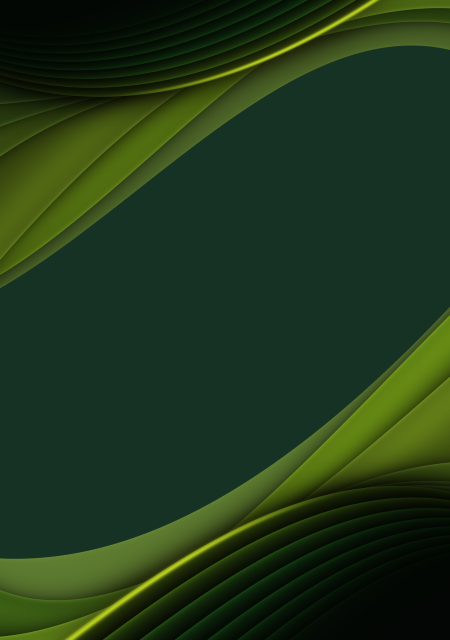
Reproduce this background procedurally as a Shadertoy shader.

```glsl
// Flowing green leaf folds sweeping across two opposite corners of a dark green field.
#define FIELD vec3(0.083, 0.195, 0.140)
#define GLOW vec3(0.78, 0.86, 0.13)
#define DEEP vec3(0.012, 0.025, 0.015)
#define SPAN 768.0
#define LEAVES 8
#define DARK_FOLDS 8
#define SHADOW_WIDTH 11.0
#define RIM_WIDTH 2.2

// Edge depths at four evenly spaced stations, listed from outer to inner leaf.
const vec4 topLeaves[LEAVES] = vec4[](
    vec4(346, 216, 92, 60), vec4(330, 188, 45, 0),
    vec4(312, 136, 30, 0), vec4(188, 105, 50, -60),
    vec4(152, 100, 45, -60), vec4(125, 100, 45, -60),
    vec4(90, 100, 50, 28), vec4(80, 95, 42, 10));
const vec4 bottomLeaves[LEAVES] = vec4[](
    vec4(400, 235, 130, 98), vec4(390, 208, 60, 0),
    vec4(316, 165, 50, 0), vec4(213, 160, 66, -20),
    vec4(190, 160, 66, -60), vec4(184, 158, 66, -60),
    vec4(150, 150, 72, 60), vec4(140, 140, 62, 4));
const vec3 leafTints[LEAVES] = vec3[](
    vec3(.31, .41, .16), vec3(.31, .42, .06),
    vec3(.29, .37, .07), vec3(.21, .29, .06),
    vec3(.16, .24, .06), vec3(.12, .19, .06),
    vec3(.18, .29, .06), vec3(.28, .39, .07));

// Cubic through four stations at u = 0, 1/3, 2/3 and 1.
float curve(vec4 y, float u) {
    float s = 3.0 * u;
    vec4 w = vec4(-(s - 1.0) * (s - 2.0) * (s - 3.0) / 6.0,
                  s * (s - 2.0) * (s - 3.0) / 2.0,
                  -s * (s - 1.0) * (s - 3.0) / 2.0,
                  s * (s - 1.0) * (s - 2.0) / 6.0);
    return dot(y, w);
}

// Signed distance to a fold edge, positive on the corner side.
float edgeDistance(vec4 y, vec2 p) {
    float e = 0.005;
    float width = SPAN * iResolution.x / iResolution.y;
    float slope = (curve(y, p.x + e) - curve(y, p.x - e)) / (2.0 * e * width);
    return (curve(y, p.x) - p.y) / sqrt(1.0 + slope * slope);
}

float cover(float d) {
    float pixel = SPAN / iResolution.y;
    return smoothstep(-0.7 * pixel, 0.7 * pixel, d);
}

// Cast a soft shadow on what lies beneath, then lay the fold over it.
vec3 layFold(vec3 below, vec3 fold, float d, float shade) {
    below *= 1.0 - shade * exp(-max(-d, 0.0) / SHADOW_WIDTH);
    return mix(below, fold, cover(d));
}

// Broad light leaves.
vec3 paintLeaves(vec2 p, bool top) {
    vec3 col = leafTints[0];
    float light = top ? 1.0 : 1.2;
    for (int i = 0; i < LEAVES; i++) {
        float d = edgeDistance(top ? topLeaves[i] : bottomLeaves[i], p);
        float inside = max(d, 0.0);
        float sheen = 0.78 + 0.32 * exp(-pow((inside - 22.0) / 28.0, 2.0));
        vec3 fold = leafTints[i] * light * (i == 0 ? 1.0 : sheen);
        fold += vec3(.13, .16, .06) * exp(-inside / RIM_WIDTH) * (i == 0 ? 0.3 : 1.0);
        col = layFold(col, fold, d, i == 0 ? 0.0 : 0.42);
    }
    return col;
}

// Dark folds fanning from the glowing ridge into the corner.
vec3 paintDarkFolds(vec3 col, vec2 p, bool top) {
    vec4 ridge = top ? vec4(98, 112, 54, -60) : vec4(178, 165, 73, -60);
    vec4 inner = top ? vec4(40, 25, -60, -180) : vec4(105, 10, -150, -300);
    float sweep = smoothstep(0.0, 0.45, p.x);
    for (int i = 0; i < DARK_FOLDS; i++) {
        float t = float(i) / float(DARK_FOLDS - 1);
        float d = edgeDistance(mix(ridge, inner, t), p);
        float inside = max(d, 0.0);
        vec3 tint = mix(vec3(.19, .28, .04), vec3(.07, .24, .07), smoothstep(0.0, 0.45, t));
        tint *= mix(0.5, 1.0, sweep) * (1.0 - 0.75 * t * t);
        vec3 fold = mix(DEEP, tint, exp(-inside / 18.0));
        fold += tint * 0.5 * exp(-inside / RIM_WIDTH);
        col = layFold(col, fold, d, 0.5);
    }
    // Bright ridge, fading out along the flat end of the sweep.
    float d = edgeDistance(ridge, p);
    float width = (top ? 2.2 : 3.0) * mix(0.6, 1.3, p.x);
    float strength = smoothstep(0.22, 0.62, p.x);
    float line = exp(-pow((d - width) / width, 2.0));
    col += GLOW * 0.12 * strength * exp(-abs(d) / 14.0);
    return mix(col, GLOW, line * strength * 0.9);
}

void mainImage(out vec4 fragColor, in vec2 fragCoord) {
    vec2 uv = fragCoord / iResolution.xy;
    vec3 col = FIELD;
    for (int side = 0; side < 2; side++) {
        bool top = side == 0;
        vec2 p = top ? vec2(uv.x, 1.0 - uv.y) : vec2(1.0 - uv.x, uv.y);
        p.y *= SPAN;
        vec3 corner = paintDarkFolds(paintLeaves(p, top), p, top);
        vec4 outline = top ? topLeaves[0] : bottomLeaves[0];
        col = mix(col, corner, cover(edgeDistance(outline, p)));
    }
    fragColor = vec4(clamp(col, 0.0, 1.0), 1.0);
}
```
